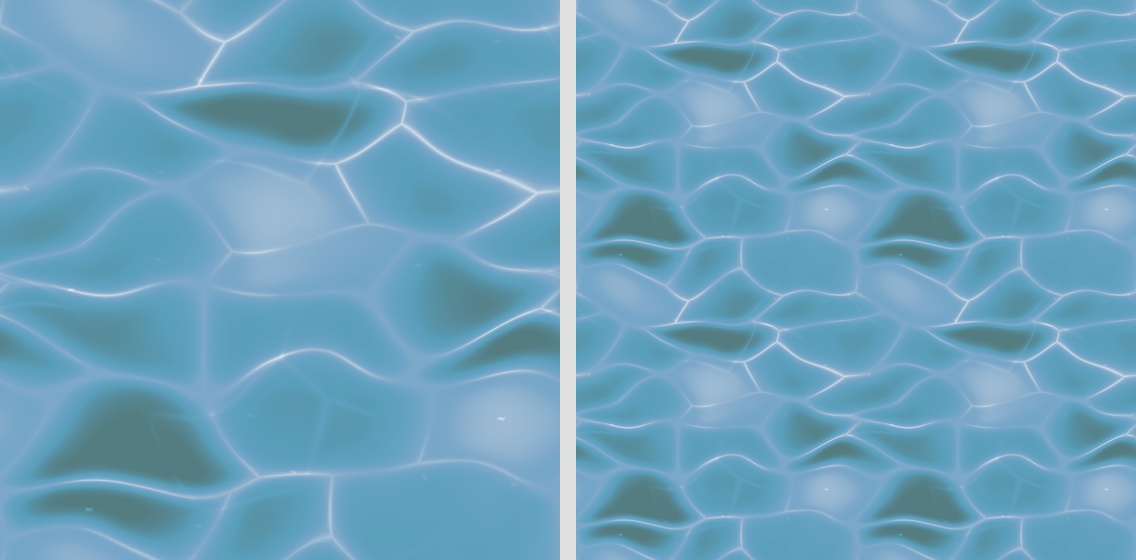
Left: one tile. Right: repeated 2 by 2.
A Shadertoy shader for this texture:

```glsl
// Sunlit water seen from above: a warped, wrapping Voronoi net of light veins
// divides blue pools, some pale and some with a murky core. One light level is
// built from distances and gradient noise, then turned into colour by a ramp.

vec2 hash2(vec2 p) {
    vec2 q = vec2(dot(p, vec2(127.1, 311.7)), dot(p, vec2(269.5, 183.3)));
    return fract(sin(q) * 43758.5);
}

float cornerSlope(vec2 cell, vec2 offset, float period, float seed) {
    float angle = 6.2832 * hash2(mod(cell, period) + seed).x;
    return dot(vec2(cos(angle), sin(angle)), offset);
}

// Gradient noise that repeats after a whole number of cells.
float gradientNoise(vec2 uv, float period, float seed) {
    vec2 p = uv * period, i = floor(p), f = p - i;
    vec2 u = f * f * f * (f * (f * 6.0 - 15.0) + 10.0);
    vec2 e = vec2(1.0, 0.0);
    return mix(mix(cornerSlope(i, f, period, seed),
                   cornerSlope(i + e.xy, f - e.xy, period, seed), u.x),
               mix(cornerSlope(i + e.yx, f - e.yx, period, seed),
                   cornerSlope(i + e.xx, f - e.xx, period, seed), u.x), u.y);
}

vec2 poolCentre(vec2 cell, vec2 grid, float seed) {
    return cell + 0.05 + 0.9 * hash2(mod(cell, grid) + seed);
}

// Light level inside a pool: murky, blue or pale, in fixed shares.
float poolLight(vec2 cell, vec2 grid) {
    vec2 id = mod(cell, grid);
    float rank = mod(8.0 * (id.x + grid.x * id.y), 21.0) / 21.0;
    if (rank < 0.15) return -0.06;
    return rank > 0.8 ? 0.68 + 0.9 * (rank - 0.8) : 0.02 + 0.28 * rank;
}

// Returns canvas distance to the nearest vein, rounded depth, blended light.
vec3 pools(vec2 uv, vec2 grid, float seed) {
    vec2 p = uv * grid, base = floor(p), home = base, toHome = vec2(9.0);
    for (int y = -2; y <= 2; y++)
    for (int x = -2; x <= 2; x++) {
        vec2 cell = base + vec2(x, y);
        vec2 r = poolCentre(cell, grid, seed) - p;
        if (dot(r, r) < dot(toHome, toHome)) { toHome = r; home = cell; }
    }
    float edge = 9.0, crowd = 0.0, total = 1.0, light = poolLight(home, grid);
    for (int y = -2; y <= 2; y++)
    for (int x = -2; x <= 2; x++) {
        if (x == 0 && y == 0) continue;
        vec2 cell = home + vec2(x, y);
        vec2 r = poolCentre(cell, grid, seed) - p;
        vec2 across = normalize(r - toHome);
        float d = dot(0.5 * (toHome + r), across);
        float share = exp(-9.0 * d);
        edge = min(edge, d / length(across * grid));
        crowd += exp(-14.0 * d);
        total += share;
        light += share * poolLight(cell, grid);
    }
    return vec3(edge, max(-log(crowd) / 14.0, 0.0), light / total);
}

// Small slanted flakes floating on the surface.
float flakes(vec2 uv) {
    vec2 p = uv * 5.0, cell = floor(p);
    vec2 id = mod(cell, 5.0), rnd = hash2(id + 61.0);
    vec2 q = (p - cell - 0.2 - 0.6 * hash2(id + 37.0)) / 5.0;
    float angle = mix(-0.3, 0.7, rnd.x);
    q = mat2(cos(angle), -sin(angle), sin(angle), cos(angle)) * q;
    q.y += 0.0015 * sin(q.x * 400.0);
    float shape = length(q / vec2(0.01, 0.005));
    return step(0.55, rnd.y) * (1.0 - smoothstep(0.1, 1.0, shape)) * rnd.y;
}

// Murky core, teal, blue, soft blue, haze, white light.
vec3 waterRamp(float light) {
    float t = clamp(light, 0.0, 1.0) * 5.0;
    vec3 c = mix(vec3(0.33, 0.49, 0.51), vec3(0.35, 0.62, 0.73), min(t, 1.0));
    c = mix(c, vec3(0.41, 0.64, 0.77), clamp(t - 1.0, 0.0, 1.0));
    c = mix(c, vec3(0.49, 0.66, 0.79), clamp(t - 2.0, 0.0, 1.0));
    c = mix(c, vec3(0.63, 0.74, 0.83), clamp(t - 3.0, 0.0, 1.0));
    return mix(c, vec3(0.87, 0.91, 0.95), clamp(t - 4.0, 0.0, 1.0));
}

void mainImage(out vec4 fragColor, in vec2 fragCoord) {
    vec2 uv = fragCoord / iResolution.xy;

    // Gentle bending of the net
    vec2 bent = uv + 0.09 * vec2(gradientNoise(uv, 3.0, 3.0), gradientNoise(uv, 4.0, 17.0));
    vec3 pool = pools(bent, vec2(3.0, 7.0), 5.0);

    // Pools darken away from their rims
    float mottle = 0.12 * gradientNoise(uv, 5.0, 29.0) + 0.05 * gradientNoise(uv, 11.0, 41.0);
    float inward = 1.0 - exp(-pool.y / 0.09);
    float light = mix(max(0.56, pool.z), pool.z + mottle, inward);

    // Bright veins of uneven strength, each with a soft glow
    float strength = mix(0.12, 1.0, smoothstep(-0.2, 0.4, gradientNoise(uv, 5.0, 53.0)));
    float core = pool.x / 0.0035;
    light += strength * (0.27 / (1.0 + core * core) + 0.1 * exp(-pool.x / 0.012));

    // Fainter second net, seen only in places
    float faint = pools(bent + 0.37, vec2(3.0, 5.0), 23.0).x / 0.004;
    float shown = smoothstep(-0.1, 0.35, gradientNoise(uv, 3.0, 71.0));
    light += 0.13 * shown / (1.0 + faint * faint);

    light += 0.25 * flakes(uv);
    fragColor = vec4(waterRamp(light), 1.0);
}
```
